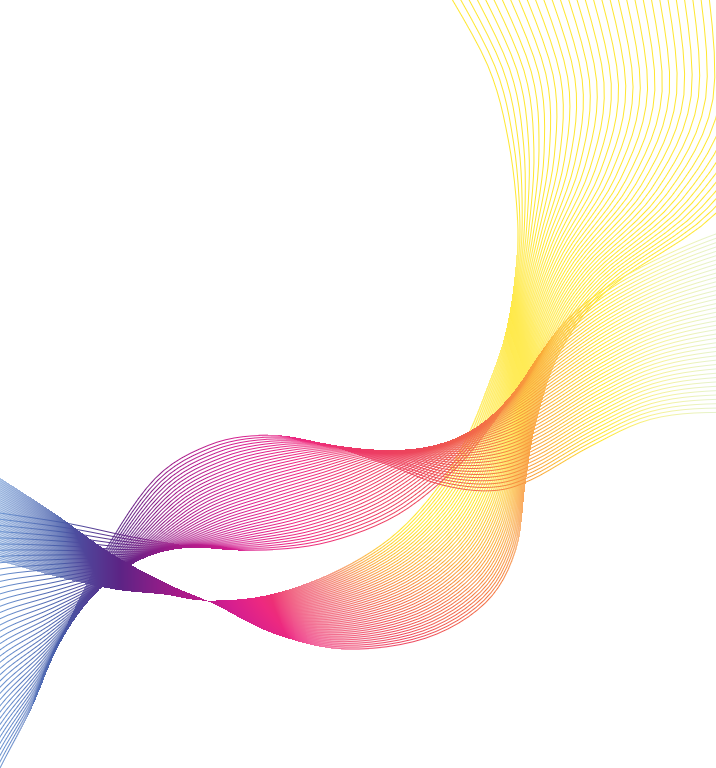
This background is drawn by a Shadertoy shader. Its source:

```glsl
#define LINE_COUNT 42.0
#define LINE_WIDTH 0.0013
#define STEPS 6
#define KNOTS 17
#define RAMP_SCALE 12.8
#define WARM_SHIFT 0.26
#define WARM_LIMIT 0.785

// Edge curves of the two ribbons, in units of canvas height
const vec2 waveTop[KNOTS] = vec2[KNOTS](
    vec2(-.039, -.082), vec2(0, 0), vec2(.042, .081), vec2(.081, .172), vec2(.137, .283), vec2(.202, .377),
    vec2(.271, .420), vec2(.339, .433), vec2(.411, .425), vec2(.502, .396), vec2(.574, .369), vec2(.639, .361),
    vec2(.691, .375), vec2(.769, .419), vec2(.847, .454), vec2(.934, .463), vec2(1.03, .455));
const vec2 waveBase[KNOTS] = vec2[KNOTS](
    vec2(-.039, .338), vec2(0, .332), vec2(.091, .318), vec2(.176, .300), vec2(.261, .287), vec2(.346, .284),
    vec2(.430, .295), vec2(.518, .330), vec2(.593, .390), vec2(.639, .446), vec2(.675, .498), vec2(.711, .550),
    vec2(.746, .591), vec2(.798, .631), vec2(.861, .665), vec2(.934, .696), vec2(1.03, .726));
const vec2 sweepOuter[KNOTS] = vec2[KNOTS](
    vec2(-.01, .383), vec2(.072, .330), vec2(.143, .280), vec2(.215, .241), vec2(.276, .215), vec2(.355, .176),
    vec2(.450, .155), vec2(.554, .169), vec2(.632, .215), vec2(.671, .283), vec2(.684, .374), vec2(.698, .452),
    vec2(.730, .544), vec2(.795, .626), vec2(.934, .724), vec2(1.023, .857), vec2(1.03, 1.052));
const vec2 sweepInner[KNOTS] = vec2[KNOTS](
    vec2(-.01, .273), vec2(.078, .249), vec2(.150, .233), vec2(.215, .226), vec2(.267, .218), vec2(.346, .224),
    vec2(.430, .252), vec2(.508, .299), vec2(.567, .361), vec2(.606, .426), vec2(.636, .498), vec2(.658, .563),
    vec2(.671, .641), vec2(.674, .713), vec2(.662, .817), vec2(.635, .915), vec2(.574, 1.026));

// Blue, violet, magenta, red, orange, yellow, pale green
const vec3 ramp[13] = vec3[13](
    vec3(.42, .58, .82), vec3(.28, .36, .66), vec3(.36, .14, .52), vec3(.66, .10, .54), vec3(.84, .12, .56),
    vec3(.93, .16, .50), vec3(.93, .22, .40), vec3(.93, .28, .35), vec3(.95, .42, .28), vec3(.98, .66, .22),
    vec3(1, .90, .16), vec3(.96, .95, .60), vec3(.89, .95, .82));

vec3 rampColor(float x) {
    float k = clamp(x * RAMP_SCALE, 0.0, 11.999);
    int i = int(k);
    return mix(ramp[i], ramp[i + 1], fract(k));
}

float cross2(vec2 a, vec2 b) { return a.x * b.y - a.y * b.x; }

// Catmull-Rom curve through both edges at once
vec4 spline(vec4 a, vec4 b, vec4 c, vec4 d, float t) {
    return b + 0.5 * t * (c - a + t * (2.0 * a - 5.0 * b + 4.0 * c - d + t * (3.0 * (b - c) + d - a)));
}

// Coverage of evenly spaced threads at a distance from the nearest one
float threadCoverage(float dist, float spacing, float px) {
    float sharp = min(LINE_WIDTH / px, 1.0) * clamp(1.0 - dist / max(LINE_WIDTH, px), 0.0, 1.0);
    float mean = min(LINE_WIDTH / max(spacing, 1e-6), 1.0);
    return mix(mean, sharp, smoothstep(1.2 * px, 2.5 * px, spacing));
}

// Invert one ruled patch; both roots matter where the ribbon folds
void drawPatch(inout vec3 color, vec2 p, vec4 start, vec4 end, float px, float warm) {
    vec2 e = start.zw - start.xy, g = end.xy - start.xy;
    vec2 h = end.zw - end.xy - e, q = p - start.xy;
    float a = -cross2(e, h), b = cross2(q, h) - cross2(e, g), c = cross2(q, g);
    float disc = b * b - 4.0 * a * c;
    if (disc < 0.0) return;
    float w = -0.5 * (b + (b < 0.0 ? -1.0 : 1.0) * sqrt(disc));
    float margin = 0.5 / (LINE_COUNT - 1.0);
    for (int root = 0; root < 2; root++) {
        float top = root == 0 ? w : c, bottom = root == 0 ? a : w;
        if (abs(bottom) < 1e-12) continue;
        float s = top / bottom;
        if (s < -margin || s > 1.0 + margin) continue;
        vec2 tangent = g + s * h;
        float f = dot(q - s * e, tangent) / max(dot(tangent, tangent), 1e-12);
        if (f < 0.0 || f >= 1.0) continue;
        float spacing = abs(cross2(tangent, e + f * h)) / max(length(tangent), 1e-6) / (LINE_COUNT - 1.0);
        float dist = abs(fract(s * (LINE_COUNT - 1.0) + 0.5) - 0.5) * spacing;
        float shifted = min(p.x + s * WARM_SHIFT * smoothstep(0.26, 0.52, p.x), WARM_LIMIT);
        vec3 ink = rampColor(mix(p.x, shifted, warm));
        color = mix(color, ink, threadCoverage(dist, spacing, px));
    }
}

void drawRibbon(inout vec3 color, vec2 p, vec2 edgeA[KNOTS], vec2 edgeB[KNOTS], float px, float warm) {
    for (int i = 0; i < KNOTS - 1; i++) {
        int before = max(i - 1, 0), after = min(i + 2, KNOTS - 1);
        vec4 k0 = vec4(edgeA[before], edgeB[before]), k1 = vec4(edgeA[i], edgeB[i]);
        vec4 k2 = vec4(edgeA[i + 1], edgeB[i + 1]), k3 = vec4(edgeA[after], edgeB[after]);
        vec4 start = k1;
        for (int j = 1; j <= STEPS; j++) {
            vec4 end = spline(k0, k1, k2, k3, float(j) / float(STEPS));
            vec2 low = min(min(start.xy, start.zw), min(end.xy, end.zw)) - 0.01;
            vec2 high = max(max(start.xy, start.zw), max(end.xy, end.zw)) + 0.01;
            if (all(greaterThan(p, low)) && all(lessThan(p, high)))
                drawPatch(color, p, start, end, px, warm);
            start = end;
        }
    }
}

void mainImage(out vec4 fragColor, in vec2 fragCoord) {
    float px = 1.0 / iResolution.y;
    vec2 p = fragCoord * px;
    vec3 color = vec3(1.0);
    drawRibbon(color, p, sweepOuter, sweepInner, px, 1.0);
    drawRibbon(color, p, waveTop, waveBase, px, 0.0);
    fragColor = vec4(color, 1.0);
}
```
